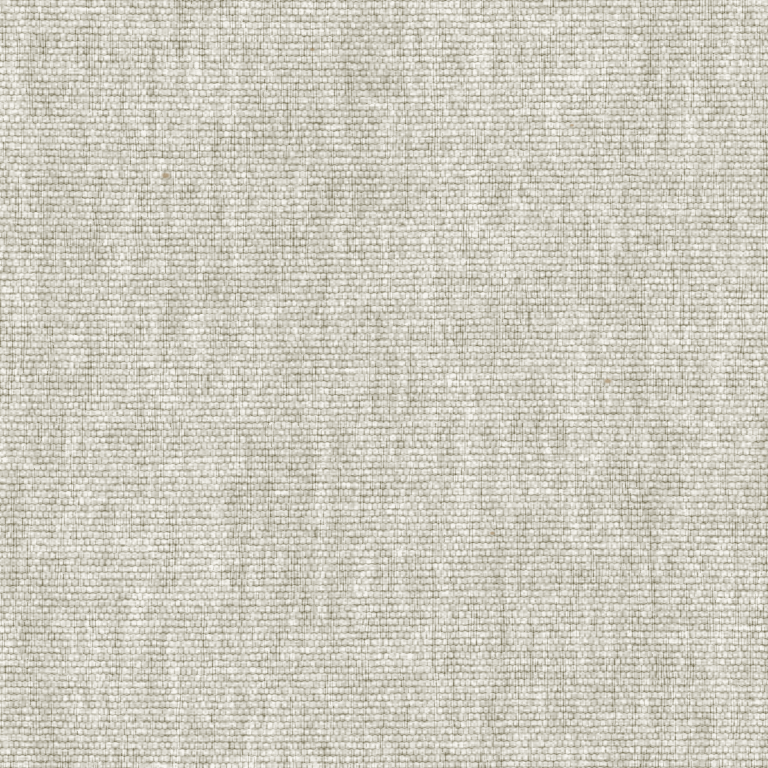
A three.js fragment shader for this texture:

```glsl
#define WARP_COUNT 132.0
#define WEFT_COUNT 113.0
#define GAP_DEPTH 0.43
#define TICK_DEPTH 0.36
#define GRAIN 0.42
#define WARP_STREAK 0.15
#define WEFT_STREAK 0.08
#define FLECKS 45
#define SHADE vec3(0.58, 0.56, 0.475)
#define LINEN vec3(0.95, 0.943, 0.92)
#define HUSK vec3(0.62, 0.50, 0.34)

varying vec2 vUv;

float hash(vec2 p) {
  vec3 q = fract(vec3(p.xyx) * 0.1031);
  q += dot(q, q.yzx + 33.33);
  return fract((q.x + q.y) * q.z);
}

// Smooth value noise, centred on zero
float noise(vec2 p) {
  vec2 i = floor(p);
  vec2 f = fract(p);
  f = f * f * (3.0 - 2.0 * f);
  float low = mix(hash(i), hash(i + vec2(1.0, 0.0)), f.x);
  float high = mix(hash(i + vec2(0.0, 1.0)), hash(i + 1.0), f.x);
  return mix(low, high, f.y) - 0.5;
}

// Soft elongated spot: 1 at the centre, 0 outside its radii
float spot(vec2 offset, vec2 radii) {
  return 1.0 - smoothstep(0.25, 1.0, length(offset / radii));
}

void main() {
  vec2 uv = vUv;

  // Threads run nearly straight, with a slight drift
  vec2 p = uv * vec2(WARP_COUNT, WEFT_COUNT);
  p.y += 0.2 * sin(uv.x * 5.0 + sin(uv.y * 4.0));
  p.x += 0.2 * sin(uv.y * 7.0 + 2.0 * sin(uv.x * 6.0));
  p += vec2(0.35, 0.2) * vec2(noise(uv * vec2(90.0, 30.0)), noise(uv * vec2(60.0, 107.0) + 50.0));
  float warpX = p.x;

  // Plain weave: every other weft row shifts by half a float
  float row = floor(p.y);
  p.x += 0.5 * mod(row, 2.0);
  vec2 cell = vec2(floor(p.x), row);
  vec2 f = fract(p) - 0.5;

  // Pale floats, gaps broken under each float, and small warp ticks
  float thickness = 0.20 + 0.16 * noise(vec2(uv.x * 50.0, row + 200.0));
  float side = smoothstep(0.1, 0.45, abs(f.x));
  float gap = smoothstep(thickness, 0.46, abs(f.y - 0.04 * cos(f.x * 6.2832)));
  gap *= (0.72 + 0.5 * side) * (1.0 + noise(uv * vec2(132.0, 113.0)));
  float tick = smoothstep(0.22, 0.46, abs(f.x)) * (1.0 - 0.85 * smoothstep(-0.2, 0.45, f.y));
  float light = 0.83 - GAP_DEPTH * gap;
  light -= TICK_DEPTH * tick * (0.2 + 1.2 * hash(cell + 300.0)) * (1.0 - 0.4 * gap);

  // Tone of single floats and fine fibres
  light += 0.10 * (hash(cell + 17.0) - 0.5);
  light += GRAIN * noise(uv * vec2(340.0, 400.0));

  // Thin streaks along the warp and the weft, and faint mottling
  float warp = 1.3 * noise(vec2(warpX * 1.5, uv.y * 12.0 + 70.0));
  warp += 0.5 * noise(vec2(uv.x * 48.0, uv.y * 3.0 + 30.0));
  warp += 0.25 * noise(vec2(uv.x * 20.0, uv.y * 2.0 + 10.0));
  light += WARP_STREAK * warp;
  light += WEFT_STREAK * noise(vec2(uv.x * 10.0, row + 400.0));
  light += 0.02 * noise(uv * vec2(12.0, 8.0) + 90.0);

  // Broken dark lines between single warp threads
  float thread = floor(warpX * 2.0);
  float seam = smoothstep(0.15, 0.5, abs(fract(warpX * 2.0) - 0.5));
  light -= 0.3 * seam * smoothstep(0.12, 0.4, noise(vec2(thread, uv.y * 16.0 + 500.0)));

  // Scattered pale slubs, dark warp flecks and a few husk specks
  float husk = 0.0;
  for (int i = 0; i < FLECKS; i++) {
    float id = float(i);
    float kind = mod(id, 9.0);
    vec2 d = uv - vec2(hash(vec2(id, 3.1)), hash(vec2(id, 8.7)));
    float size = 0.5 + hash(vec2(id, 5.3));
    if (kind < 4.0) {
      light += 0.18 * spot(d, vec2(0.011 * size, 0.004));
      light += 0.10 * spot(d, vec2(0.06 * size * size, 0.003));
    } else if (kind < 8.0) {
      light -= 0.28 * size * spot(d, vec2(0.0032, 0.015 * size));
    } else {
      husk += spot(d, vec2(0.006, 0.004) * size);
    }
  }

  vec3 color = mix(SHADE, LINEN, clamp(light, -0.25, 1.04));
  color = mix(color, HUSK, 0.6 * min(husk, 1.0));
  gl_FragColor = vec4(color, 1.0);
}
```
